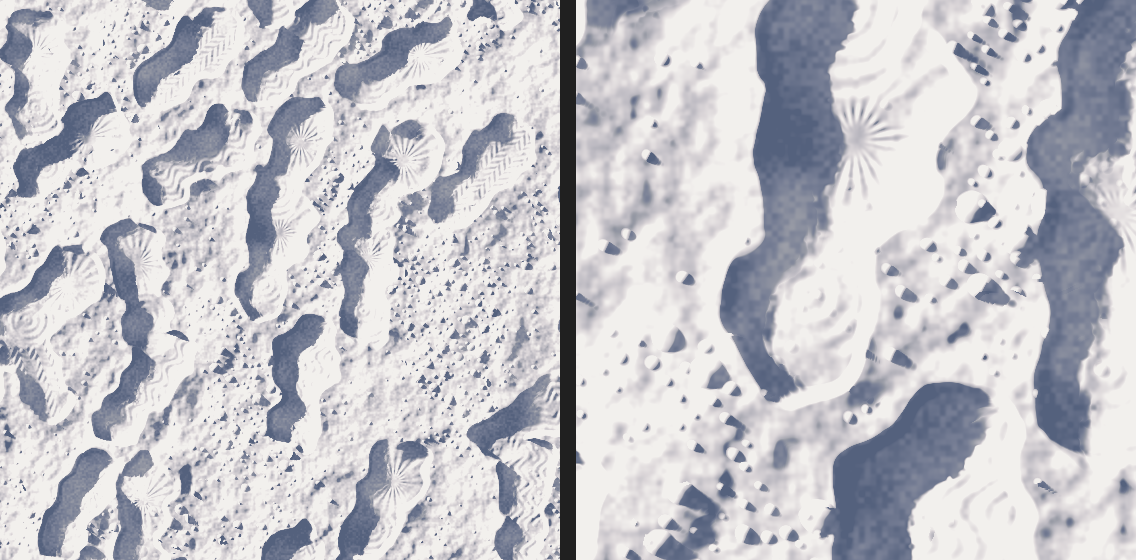
Left, the full canvas; right, a detail of the centre.
This texture is drawn by a WebGL 1 fragment shader. Its source:

```glsl
precision highp float;

uniform vec2 u_resolution;

// Palette, from deepest shade to sunlit sand
const vec3 SHADE_DEEP = vec3(0.33, 0.38, 0.49);
const vec3 SHADE_BLUE = vec3(0.46, 0.49, 0.58);
const vec3 SHADE_SOFT = vec3(0.60, 0.61, 0.65);
const vec3 SAND_GREY  = vec3(0.74, 0.73, 0.76);
const vec3 SAND_PALE  = vec3(0.86, 0.84, 0.85);
const vec3 SAND_SUN   = vec3(0.95, 0.94, 0.93);

// Sun
const vec2  TO_SUN     = vec2(-0.86, 0.51);
const float SUN_SLOPE  = 0.56;
const float PENUMBRA   = 0.12;
const float FIRST_STEP = 0.003;
const float STEP_GROW  = 1.32;
const float SUN_TONE   = 0.87;
const float SLOPE_GAIN = 0.70;
const float GRAIN      = 0.16;

// Ground
const float PRINT_CELL  = 0.20;
const float PRINT_SHARE = 0.85;
const float PRINT_HALF  = 0.070;
const float PRINT_WIDTH = 0.045;
const float PRINT_DEPTH = 0.034;
const float RIM_HEIGHT  = 0.008;
const float TREAD_DEPTH = 0.0009;
const float CLOD_LARGE  = 0.034;
const float CLOD_SMALL  = 0.014;

float hash(vec2 p) {
  vec3 q = fract(p.xyx * 0.1031);
  q += dot(q, q.yzx + 33.33);
  return fract((q.x + q.y) * q.z);
}

vec4 hash4(vec2 p) {
  vec4 q = fract(p.xyxy * vec4(0.1031, 0.1030, 0.0973, 0.1099));
  q += dot(q, q.wzxy + 33.33);
  return fract((q.xxyz + q.yzzw) * q.zywx);
}

float noise(vec2 p) {
  vec2 i = floor(p), f = fract(p);
  f = f * f * f * (f * (f * 6.0 - 15.0) + 10.0);
  return mix(mix(hash(i), hash(i + vec2(1.0, 0.0)), f.x),
             mix(hash(i + vec2(0.0, 1.0)), hash(i + 1.0), f.x), f.y);
}

// One rounded lump per cell, present where crumbs gather
float clods(vec2 p, float size, float share) {
  p = mat2(0.8, 0.6, -0.6, 0.8) * p / size;
  vec4 rnd = hash4(floor(p) + 71.0);
  vec2 offset = fract(p) - 0.5 - 0.36 * (rnd.xy - 0.5);
  float radius = mix(0.16, 0.32, rnd.z);
  float dome = max(0.0, 1.0 - dot(offset, offset) / (radius * radius));
  return step(rnd.w, share) * dome * radius * size * 0.9;
}

// Sole patterns: zigzag bars, waves, or a fan above rings
float tread(vec2 q, float kind) {
  if (kind < 0.3) return sin((q.y + abs(mod(q.x, 0.03) - 0.015)) * 450.0);
  if (kind < 0.55) return sin((q.x + 0.008 * sin(q.y * 130.0)) * 430.0);
  vec2 ball = q - vec2(0.001, 0.045);
  float fan = sin(atan(ball.y, ball.x) * 20.0) * smoothstep(0.006, 0.02, length(ball));
  float rings = sin(length(q + vec2(0.0, 0.05)) * 480.0);
  return mix(rings, fan, smoothstep(-0.015, 0.0, q.y));
}

float height(vec2 p) {
  float wobble = noise(p * 31.0);
  float wear = noise(p * 10.0 + 40.0);
  float crumbs = smoothstep(0.42, 0.75, noise(p * 5.5 + 9.0) + 0.25 * (wobble - 0.5));
  float level = 0.035 * noise(p * 7.0) + 0.019 * noise(p * 14.0 + 5.0);
  float rough = 0.010 * wobble + 0.005 * noise(p * 63.0) + 0.0024 * noise(p * 127.0);
  vec2 bent = p + 0.006 * vec2(wobble, wear);
  rough += clods(bent, CLOD_LARGE, 0.6 * crumbs);
  rough += clods(bent.yx, CLOD_SMALL, 0.1 + 0.6 * crumbs);

  // Overlapping shoe prints press the ground flat and push up rims
  float dent = 0.0;
  vec2 home = floor(p / PRINT_CELL);
  for (int j = -1; j <= 1; j++) {
    for (int i = -1; i <= 1; i++) {
      vec2 cell = home + vec2(float(i), float(j));
      vec4 rnd = hash4(cell + 17.0);
      vec2 r = p - (cell + 0.5 + 0.5 * (rnd.xy - 0.5)) * PRINT_CELL;
      if (dot(r, r) > 0.036 || hash(cell + 93.0) > PRINT_SHARE) continue;
      float tilt = mix(-0.45, 1.15, rnd.z);
      vec2 axis = vec2(sin(tilt), cos(tilt));
      vec2 q = vec2(dot(r, vec2(axis.y, -axis.x)), dot(r, axis));
      float y = clamp(q.y, -PRINT_HALF, PRINT_HALF);
      float waist = 1.0 - smoothstep(0.0, 0.04, abs(y + 0.015));
      float d = length(q - vec2(0.0, y)) - PRINT_WIDTH - 0.08 * y + 0.010 * waist;
      d += 0.024 * (wobble - 0.5);
      float pressed = 1.0 - smoothstep(-0.007, 0.006, d);
      float base = -PRINT_DEPTH * mix(0.1, 1.0, wear);
      base += TREAD_DEPTH * tread(q, rnd.w) * smoothstep(0.15, 0.5, noise(q * 45.0 + cell));
      dent = mix(dent, base, pressed) + RIM_HEIGHT * exp(-d * d * 2500.0);
      rough *= 1.0 - 0.6 * pressed;
    }
  }
  return level + rough + dent;
}

vec3 sandRamp(float tone) {
  float t = clamp(tone, 0.0, 1.0) * 5.0;
  vec3 c = mix(SHADE_DEEP, SHADE_BLUE, min(t, 1.0));
  c = mix(c, SHADE_SOFT, clamp(t - 1.0, 0.0, 1.0));
  c = mix(c, SAND_GREY, clamp(t - 2.0, 0.0, 1.0));
  c = mix(c, SAND_PALE, clamp(t - 3.0, 0.0, 1.0));
  return mix(c, SAND_SUN, clamp(t - 4.0, 0.0, 1.0));
}

void main() {
  vec2 p = gl_FragCoord.xy / u_resolution.y + 3.0;
  float grain = noise(p * 290.0) - 0.5;

  // Walk toward the sun: the first slope shades, the steepest one shadows
  float here = height(p);
  float slope = (height(p + TO_SUN * FIRST_STEP) - here) / FIRST_STEP;
  float steepest = slope;
  float reach = FIRST_STEP * (1.3 + 0.15 * grain);
  for (int i = 0; i < 10; i++) {
    steepest = max(steepest, (height(p + TO_SUN * reach) - here) / reach);
    reach *= STEP_GROW;
  }
  float shadow = smoothstep(SUN_SLOPE - PENUMBRA, SUN_SLOPE + PENUMBRA, steepest);

  float lit = SUN_TONE - SLOPE_GAIN * slope + GRAIN * grain;
  float shade = 0.36 * noise(p * 24.0 + 8.0) + GRAIN * grain - 0.05 * slope;
  gl_FragColor = vec4(sandRamp(mix(min(lit, 1.0), shade, shadow)), 1.0);
}
```
